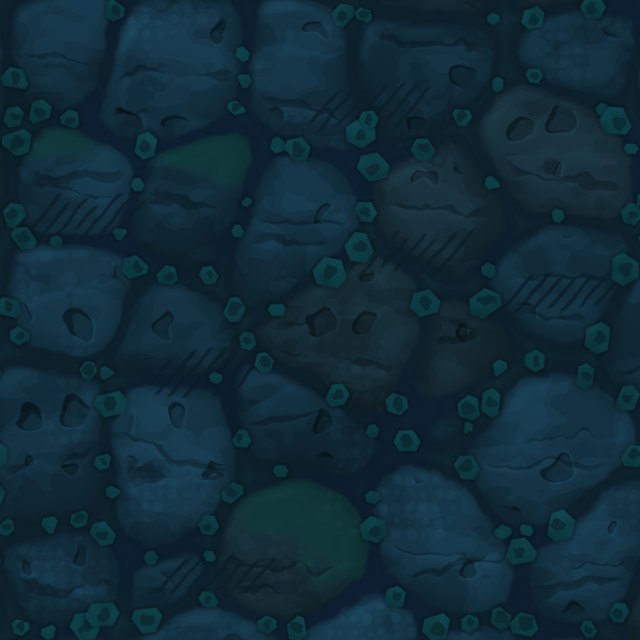
Write a Shadertoy shader that draws this texture.

```glsl
// Night-blue cobbles with dark joints, painted as a weighted, smoothed Voronoi diagram.
// Stones carry craters, ledges, scales and moss; angular teal pebbles fill the joints.

float hash(vec2 p) {
    vec3 q = fract(vec3(p.xyx) * 0.1031);
    q += dot(q, q.yzx + 33.33);
    return fract((q.x + q.y) * q.z);
}

vec2 hash2(vec2 p) { return vec2(hash(p + 7.3), hash(p + 41.9)); }

float noise(vec2 p) {
    vec2 i = floor(p), f = fract(p);
    f = f * f * (3.0 - 2.0 * f);
    return mix(mix(hash(i), hash(i + vec2(1, 0)), f.x),
               mix(hash(i + vec2(0, 1)), hash(i + vec2(1, 1)), f.x), f.y);
}

vec2 noise2(vec2 p) { return vec2(noise(p), noise(p + 50.0)) - 0.5; }

float fbm(vec2 p) {
    return 0.55 * noise(p) + 0.3 * noise(p * 2.1 + 9.0) + 0.15 * noise(p * 4.3 + 23.0);
}

vec2 stoneCentre(vec2 cell) { return cell + 0.5 + 0.72 * (hash2(cell) - 0.5); }

float stonePower(vec2 g, vec2 cell) {
    vec2 r = g - stoneCentre(cell);
    return dot(r, r) - 0.36 * hash(cell + 90.0);
}

// Rounded distance to the joint; also gives the stone's id and local position
float stoneEdge(vec2 p, out vec2 id, out vec2 local) {
    vec2 g = p * 5.0 + 20.0;
    g += 0.13 * noise2(g * 2.5);
    vec2 base = floor(g);
    float nearest = 1e3, sum = 0.0;
    for (int i = 0; i < 25; i++) {
        vec2 cell = base + vec2(i % 5, i / 5) - 2.0;
        float power = stonePower(g, cell);
        if (power < nearest) { nearest = power; id = cell; }
    }
    vec2 centre = stoneCentre(id);
    for (int i = 0; i < 25; i++) {
        vec2 cell = base + vec2(i % 5, i / 5) - 2.0;
        if (cell == id) continue;
        float d = (stonePower(g, cell) - nearest) / (2.0 * length(stoneCentre(cell) - centre));
        sum += exp(-d / 0.08);
    }
    local = g - centre;
    return -0.08 * log(sum);
}

// Irregular hexagon made of six half-planes
float chip(vec2 q, float radius, float seed) {
    float d = -1.0;
    for (float k = 0.0; k < 6.0; k++) {
        float a = k * 1.047 + seed * 6.28;
        d = max(d, dot(q, vec2(cos(a), sin(a))) - radius * (0.65 + 0.5 * hash(vec2(k, seed * 91.0))));
    }
    return d;
}

vec3 paintStone(vec2 p, vec2 id, vec2 local, float edge) {
    float inside = smoothstep(0.1, 0.17, edge);
    vec3 col = vec3(0.071, 0.183, 0.243) * (0.9 + 0.2 * hash(id + 3.0));
    col = mix(col, vec3(0.083, 0.163, 0.197), 0.85 * step(0.8, hash(id + 17.0)));

    // Flat brush patches and light from above
    float brush = fbm(p * vec2(13, 19) + id * 3.0);
    col *= 0.91 + 0.12 * smoothstep(0.42, 0.46, brush) + 0.1 * smoothstep(0.57, 0.61, brush);
    col *= 1.0 + 0.16 * clamp(local.y + 0.3 * local.x, -0.6, 0.6);

    // Moss creeping down from one side
    float moss = local.y + (hash(id + 8.0) - 0.3) * local.x + 0.6 * (fbm(p * 16.0) - 0.5);
    moss = smoothstep(0.1, 0.3, moss) * step(0.8, hash(id + 29.0));
    col = mix(col, vec3(0.055, 0.22, 0.215), 0.75 * moss);

    // Wedge-shaped ledges with a pale lip
    for (float i = 0.0; i < 2.0; i++) {
        vec2 s = id + i * 13.0;
        float y = local.y + 0.3 - 0.55 * hash(s + 5.0) + (hash(s) - 0.5) * 0.6 * local.x;
        y += 0.22 * (fbm(p * 22.0 + s) - 0.5);
        float thick = 0.085 * (noise(p * 14.0 + s * 2.0) - 0.35);
        float on = inside * step(0.3, hash(s + 61.0));
        col *= 1.0 - 0.25 * on * smoothstep(0.012, -0.006, abs(y) - thick) * step(0.0, thick);
        col *= 1.0 + 0.1 * on * smoothstep(-0.11, -0.02, y) * smoothstep(0.01, -0.02, y);
    }

    // Craters: shaded bowl, deep upper-left crescent, pale lower rim
    vec2 g = p * 13.0 + 0.4 * noise2(p * 35.0), cell = floor(g);
    vec2 q = fract(g) - 0.5 - 0.3 * (hash2(cell) - 0.5);
    float r = mix(0.12, 0.32, hash(cell + 2.0)), d = length(q) - r;
    float on = inside * step(0.57, hash(cell + 33.0)), bowl = smoothstep(0.025, -0.02, d);
    float crescent = bowl * smoothstep(-0.03, 0.03, length(q - vec2(0.25, -0.2) * r) - r * 0.85);
    col *= 1.0 - on * (0.17 * bowl + 0.28 * crescent);
    col *= 1.0 + 0.13 * on * smoothstep(0.06, 0.0, abs(d - 0.04)) * smoothstep(0.0, 0.2, q.x - q.y);

    // Patches of small pale scales
    cell = floor(p * 46.0);
    q = fract(p * 46.0) - 0.5 - 0.3 * (hash2(cell) - 0.5);
    float scale = smoothstep(0.06, -0.04, length(q) - mix(0.15, 0.4, hash(cell)));
    col *= 1.0 + 0.1 * scale * smoothstep(0.55, 0.65, noise(p * 9.0 + 70.0));

    // Lit upper rim, then a soft shade towards the joint
    float facing = dot(normalize(local + 1e-4), vec2(-0.45, 0.89));
    float rim = smoothstep(0.06, 0.1, edge) * smoothstep(0.19, 0.11, edge);
    col *= 1.0 + 0.28 * rim * smoothstep(0.1, 0.9, facing) * noise(p * 18.0 + 4.0);
    return col * mix(0.86, 1.03, smoothstep(0.04, 0.22, edge));
}

void mainImage(out vec4 fragColor, in vec2 fragCoord) {
    vec2 p = fragCoord / iResolution.y, id, local;
    float edge = stoneEdge(p, id, local);

    // Murky joints with blue stains
    vec3 joint = mix(vec3(0.047, 0.122, 0.165), vec3(0.058, 0.158, 0.2), smoothstep(0.02, -0.09, edge));
    joint = mix(joint, vec3(0.045, 0.11, 0.195), 0.6 * smoothstep(0.55, 0.75, noise(p * 8.0 + 31.0)));
    float body = smoothstep(0.025, 0.07, edge + 0.03 * (noise(p * 60.0) - 0.5));
    vec3 col = mix(joint, paintStone(p, id, local, edge), body);

    // Groups of slanted hatch strokes
    for (float i = 0.0; i < 6.0; i++) {
        vec2 q = p - 0.08 - 0.84 * hash2(vec2(i, 5));
        float slant = (q.x - 0.85 * q.y + 0.006 * noise(p * 40.0)) / 0.023, stroke = floor(slant);
        float reach = 0.018 + 0.022 * hash(vec2(stroke, i));
        float mark = smoothstep(0.23, 0.09, abs(fract(slant) - 0.5)) * smoothstep(0.004, -0.004, abs(q.y) - reach);
        col = mix(col, vec3(0.042, 0.112, 0.15), 0.75 * mark * step(abs(stroke), 3.0));
    }

    // Teal pebbles wherever a scattered point falls in a joint
    for (int i = 0; i < 9; i++) {
        vec2 cell = floor(p * 20.0) + vec2(i % 3, i / 3) - 1.0;
        vec2 centre = (cell + 0.5 + 0.6 * (hash2(cell + 11.0) - 0.5)) / 20.0, q = p - centre;
        if (dot(q, q) > 0.0025) continue;
        float depth = stoneEdge(centre, id, local), seed = hash(cell + 77.0);
        if (depth > 0.04) continue;
        float radius = mix(0.008, 0.024, hash(cell + 55.0)) + 0.04 * clamp(-depth, 0.0, 0.1);
        float d = chip(q, radius, seed), hole = chip(q + 0.007 * noise2(p * 90.0), radius * 0.5, seed + 0.3);
        col *= 1.0 - 0.18 * smoothstep(0.008, 0.0, d);
        vec3 teal = vec3(0.045, 0.225, 0.255) * (0.92 + 0.2 * noise(p * 55.0) + 4.0 * q.y);
        float hollow = smoothstep(0.0015, -0.0015, hole) * step(0.013, radius);
        teal = mix(teal, vec3(0.04, 0.15, 0.18), 0.85 * hollow);
        col = mix(col, teal, smoothstep(0.0015, -0.0015, d));
    }

    // Broad drifting light
    col *= 0.92 + 0.16 * fbm(p * 3.5 + 12.0);
    fragColor = vec4(col, 1.0);
}
```
